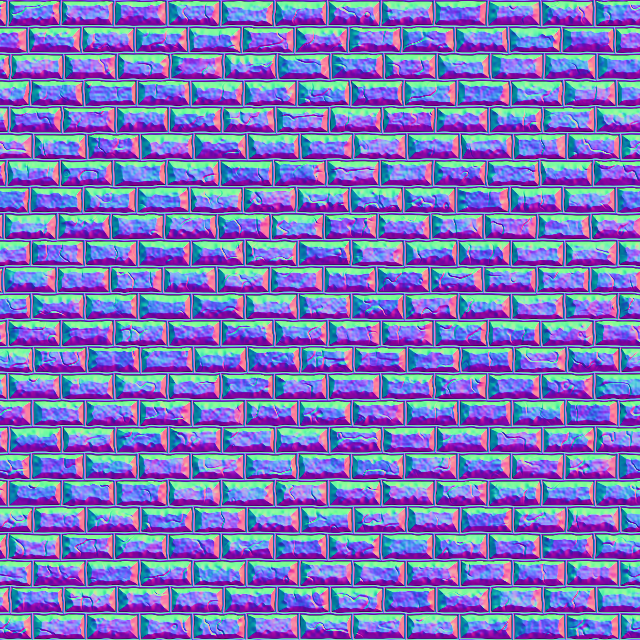
A WebGL 1 fragment shader for this texture map:

```glsl
precision highp float;
// Tangent-space normal map of a rough brick wall in running bond.
// A wrapping height field (bevelled bricks, mortar bead, chips, grain)
// is differentiated to get the surface normal, encoded as colour.

uniform vec2 u_resolution;

#define ROWS 24.0          // courses of brick; one course is one wall unit
#define BRICK_LENGTH 2.0   // in courses, must divide ROWS
#define GAP 0.065          // half width of the mortar joint
#define BEAD_SLOPE 1.8     // steepness of the mortar bead
#define BEVEL_HEIGHT 0.82  // rise from brick edge to brick face
#define TILT 0.55          // random lean of each face
#define GRAIN 0.055        // fine stone roughness
#define LUMPS 0.15         // broad unevenness of the face
#define CHIP_DEPTH 0.11    // ledges and cracks
#define JOINT_WOBBLE 0.05  // unevenness of the joint lines
#define GROOVE_SHADE 0.5   // brightness at the foot of a brick

float hash(vec2 p) {
  vec3 q = fract(p.xyx * 0.1031);
  q += dot(q, q.yzx + 33.33);
  return fract((q.x + q.y) * q.z);
}

vec4 hash4(vec2 p) {
  return vec4(hash(p + 3.0), hash(p + 47.0), hash(p + 91.0), hash(p + 139.0));
}

// Value noise over wall units; wraps with the wall when ROWS * freq is whole.
float noise(vec2 wall, float freq, float seed) {
  vec2 p = wall * freq;
  vec2 cell = floor(p);
  vec2 f = p - cell;
  f = f * f * (3.0 - 2.0 * f);
  float period = ROWS * freq;
  vec2 lo = mod(cell, period) + seed;
  vec2 hi = mod(cell + 1.0, period) + seed;
  return mix(mix(hash(lo), hash(vec2(hi.x, lo.y)), f.x),
             mix(hash(vec2(lo.x, hi.y)), hash(hi), f.x), f.y);
}

// Horizontal start of a course: alternating bond plus a small jitter.
float courseShift(float row) {
  float r = mod(row, ROWS);
  float bond = mix(0.6, 0.13, mod(r, 2.0));
  return BRICK_LENGTH * (bond + 0.16 * (hash(vec2(r, 7.0)) - 0.5));
}

// Relief of a brick face, measured from its centre.
float faceRelief(vec2 wall, vec2 fromCentre, vec2 id) {
  vec4 rnd = hash4(id + 211.0);
  float relief = dot(fromCentre, TILT * (rnd.xy - vec2(0.45, 0.42)));
  relief += LUMPS * noise(wall, 2.0, 11.0);
  relief += GRAIN * (1.3 * noise(wall, 5.0, 23.0) + noise(wall, 10.0, 37.0));

  // Each brick reads its own patch of noise for ledges and hairline cracks.
  vec2 patchPos = wall + 2.0 * floor(rnd.zw * 12.0);
  float field = noise(patchPos, 1.5, 53.0) + 0.3 * noise(patchPos, 4.0, 67.0) - 0.65;
  float worn = smoothstep(0.3, 0.65, noise(wall, 1.0, 83.0));
  float ledge = smoothstep(-0.04, 0.04, field);
  float crack = 1.0 - smoothstep(0.0, 0.055, abs(field));
  return relief + CHIP_DEPTH * worn * (ledge - 0.9 * crack);
}

float wallHeight(vec2 wall) {
  // Locate the brick.
  vec2 wobble = vec2(noise(wall, 3.0, 101.0), noise(wall, 3.0, 127.0)) - 0.5;
  vec2 p = wall + JOINT_WOBBLE * wobble;
  float row = floor(p.y);
  float x = p.x - courseShift(row);
  float col = floor(x / BRICK_LENGTH);
  vec2 local = vec2(x - col * BRICK_LENGTH, p.y - row);
  vec2 size = vec2(BRICK_LENGTH, 1.0);
  vec2 id = mod(vec2(col, row), vec2(ROWS / BRICK_LENGTH, ROWS));

  // Distances inward from left, right, bottom and top edges.
  vec4 sides = vec4(local.x, size.x - local.x, local.y, size.y - local.y) - GAP;
  float edge = min(min(sides.x, sides.y), min(sides.z, sides.w));

  // Bevels of random width with a ragged inner border.
  vec4 width = vec4(0.15, 0.12, 0.12, 0.1) + 0.2 * hash4(id);
  width *= 0.65 + 0.7 * noise(wall, 6.0, 151.0);
  vec4 ramp = 1.0 - pow(1.0 - clamp(sides / width, 0.0, 1.0), vec4(1.5));
  float bevel = min(min(ramp.x, ramp.y), min(ramp.z, ramp.w));

  float bead = BEAD_SLOPE * max(-edge, 0.0);
  return bead + bevel * (BEVEL_HEIGHT + faceRelief(wall, local - 0.5 * size, id));
}

void main() {
  vec2 wall = gl_FragCoord.xy / u_resolution * ROWS;

  // Central differences also soften the height field's creases.
  vec2 e = vec2(ROWS * 0.001, 0.0);
  vec2 slope = vec2(wallHeight(wall + e.xy) - wallHeight(wall - e.xy),
                    wallHeight(wall + e.yx) - wallHeight(wall - e.yx)) / (2.0 * e.x);
  vec3 normal = normalize(vec3(-slope, 1.0));

  float shade = mix(GROOVE_SHADE, 1.0, smoothstep(-0.02, 0.09, wallHeight(wall)));
  gl_FragColor = vec4((0.5 + 0.5 * normal) * shade, 1.0);
}
```
